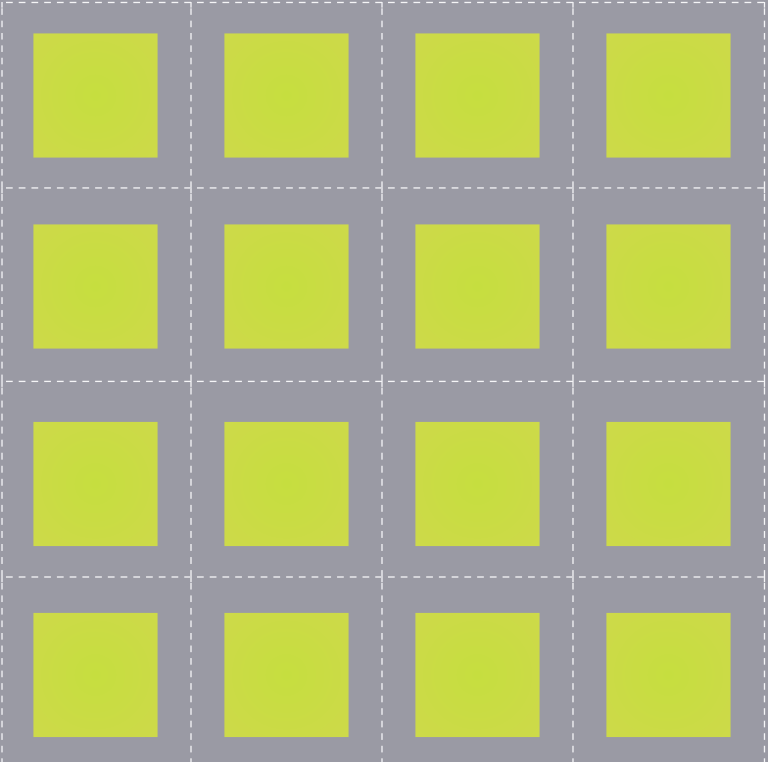
Give the GLSL for this pattern, as a Shadertoy shader.

```glsl
// Four by four lime blocks on grey ground, split by dashed white lane lines.

const vec3 GROUND = vec3(0.603, 0.603, 0.643);
const vec3 LINE = vec3(0.96, 0.96, 0.97);
const vec3 LIME_CORE = vec3(0.776, 0.871, 0.247);
const vec3 LIME_RIM = vec3(0.804, 0.853, 0.287);

const float BLOCKS_ACROSS = 4.021;  // canvas width in block pitches
const float HALF_SIDE = 0.325;
const float HALF_LINE = 0.0034;
const float DASHES = 15.0;          // dashes per pitch
const float DASH_CENTER = 0.735;
const float HALF_DASH = 0.265;

// Box-filtered coverage of the band |d| < halfWidth.
float band(float d, float halfWidth, float pixel) {
    float a = clamp((halfWidth + d) / pixel + 0.5, 0.0, 1.0);
    float b = clamp((halfWidth - d) / pixel + 0.5, 0.0, 1.0);
    return max(a + b - 1.0, 0.0);
}

// Dashes that repeat once per unit of t.
float dashes(float t, float pixel) {
    return band(fract(t - DASH_CENTER + 0.5) - 0.5, HALF_DASH, pixel);
}

// Column lines, with the outer two nudged inside the canvas.
float columnLine(int i) {
    return float(i) + (i == 0 ? 0.0105 : i == 4 ? 0.0026 : 0.0);
}

// Row lines, unevenly spaced.
float rowLine(int i) {
    float nudge[5] = float[5](0.013, -0.016, -0.003, 0.021, 0.005);
    return float(i) + nudge[i];
}

// The lower two rows of blocks sit slightly further down.
float blockRow(int i) {
    return float(i) + (i < 2 ? 0.5 : 0.534);
}

// Radial lime shading with faint concentric steps.
vec3 limeShade(float radius) {
    float t = clamp(radius / 0.44, 0.0, 1.0);
    float stepped = floor(t * 10.0 + 0.5) / 10.0;
    return mix(LIME_CORE, LIME_RIM, mix(t, stepped, 0.6));
}

void mainImage(out vec4 fragColor, in vec2 fragCoord) {
    float pixel = BLOCKS_ACROSS / iResolution.x;
    vec2 p = vec2(fragCoord.x, iResolution.y - fragCoord.y) * pixel;
    vec3 color = GROUND;

    // Blocks
    float dx = fract(p.x) - 0.5;
    float columns = step(p.x, 4.0);
    for (int i = 0; i < 4; i++) {
        vec2 q = vec2(dx, p.y - blockRow(i));
        float cover = band(q.x, HALF_SIDE, pixel) * band(q.y, HALF_SIDE, pixel);
        color = mix(color, limeShade(length(q)), cover * columns);
    }

    // Horizontal dashes keep one phase across the canvas
    float lines = 0.0;
    float across = dashes(p.x * DASHES, pixel * DASHES);
    across *= step(columnLine(0), p.x) * step(p.x, columnLine(4));
    for (int i = 0; i < 4; i++) {
        lines = max(lines, across * band(p.y - rowLine(i), HALF_LINE, pixel));
    }

    // Vertical dashes restart at each row line, with a short piece below it
    float down = 0.0;
    for (int i = 0; i < 4; i++) {
        float top = rowLine(i);
        float bottom = rowLine(i + 1);
        float rate = DASHES / (bottom - top);
        float t = (p.y - top) * rate;
        float inRow = step(0.0, t) * step(t, DASHES);
        float stub = band(t, 0.42, pixel * rate);
        down = max(down, inRow * max(dashes(t, pixel * rate), stub));
    }
    for (int i = 0; i < 5; i++) {
        lines = max(lines, down * band(p.x - columnLine(i), HALF_LINE, pixel));
    }

    fragColor = vec4(mix(color, LINE, lines), 1.0);
}
```
